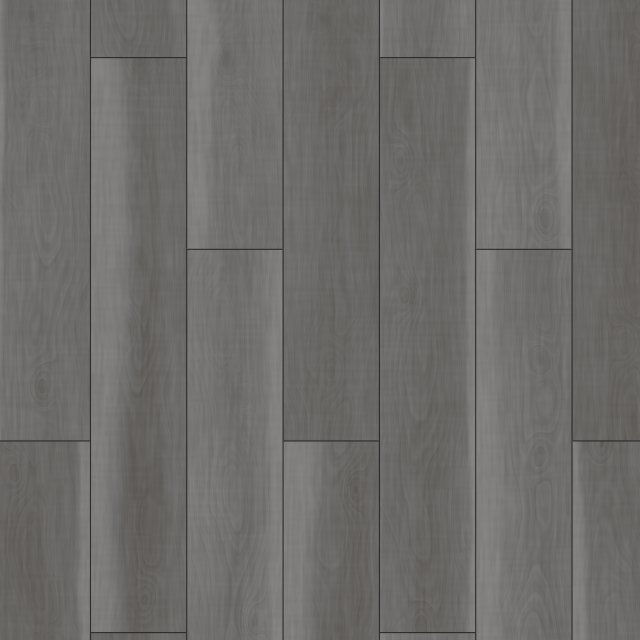
A Shadertoy shader for this texture:

```glsl
// Grey wood plank floor: long vertical boards, each column stepped by a third.
// Grain is the contour lines of a height field (heart line, layered sines and
// knots), with fine fibres, wavy pale sapwood edges and thin dark seams.

const float BOARD_W = 0.1505;      // board width, in canvas units
const float BOARD_L = 0.8984;      // board length
const vec2  FIRST_SEAM = vec2(0.1413, 0.3110);
const float SEAM_HALF = 0.0008;
const vec3  DARK  = vec3(0.345, 0.332, 0.323);
const vec3  LIGHT = vec3(0.535, 0.533, 0.525);
const vec3  SEAM  = vec3(0.150, 0.147, 0.145);
const float SAP_TONE = 0.88;
const float RINGS = 15.0;          // growth rings per board width
const float FIBRES = 36.0;         // fibre cells per board width
const int   KNOTS = 3;

// Two boards per column: x = base tone, y = sapwood width (negative: left edge)
const vec2 BOARDS[14] = vec2[14](
    vec2(0.47, -0.08), vec2(0.33,  0.11),
    vec2(0.33, -0.36), vec2(0.38,  0.00),
    vec2(0.57,  0.13), vec2(0.55, -0.22),
    vec2(0.37,  0.00), vec2(0.34, -0.34),
    vec2(0.38,  0.08), vec2(0.55, -0.05),
    vec2(0.53, -0.22), vec2(0.57,  0.14),
    vec2(0.36,  0.00), vec2(0.42, -0.12));

float hash(vec2 p) {
    return fract(sin(dot(p, vec2(127.1, 311.7))) * 4375.85);
}

float valueNoise(vec2 p) {
    vec2 i = floor(p), f = fract(p);
    f = f * f * (3.0 - 2.0 * f);
    return mix(mix(hash(i), hash(i + vec2(1, 0)), f.x),
               mix(hash(i + vec2(0, 1)), hash(i + vec2(1, 1)), f.x), f.y);
}

// Smooth irregular field from layered, turned sines, about -1 to 1
float waves(vec2 p) {
    float sum = 0.0, amp = 0.5;
    for (int i = 0; i < 4; i++) {
        sum += amp * sin(p.x + 1.4 * sin(p.y + float(i)));
        p = mat2(0.8, 0.6, -0.6, 0.8) * p * 1.7 + 2.3;
        amp *= 0.55;
    }
    return sum;
}

// Tone of one board; q is measured in board widths, y running along the grain
float woodTone(vec2 q, vec2 board, float seed) {
    vec2 shift = vec2(seed * 37.0, seed * 61.0);

    // Wandering heart line with contours stretched along the board
    float heart = 0.38 + 0.28 * hash(shift) + 0.13 * waves(vec2(q.y * 0.8, 1.0) + shift);
    float d = q.x - heart;
    float field = sqrt(d * d + 0.015)
                + 0.19 * waves(vec2(q.x * 2.6, q.y * 1.1) + shift)
                + 0.012 * waves(q * vec2(9.0, 6.0) + shift);

    // Knots lift the field so that the rings close around them
    float knotShade = 0.0;
    for (int i = 0; i < KNOTS; i++) {
        vec2 key = shift + float(i) * 3.7;
        vec2 centre = vec2(heart + 0.3 * (hash(key + 1.0) - 0.5),
                           BOARD_L / BOARD_W * (float(i) + hash(key + 2.0)) / float(KNOTS));
        vec2 r = (q - centre) * vec2(1.0, 0.5);
        float r2 = dot(r, r);
        field += 0.26 * exp(-r2 * 75.0);
        knotShade += (0.3 + 0.7 * hash(key + 5.0)) * exp(-r2 * 420.0);
    }

    // Base tone, broad streaks and the darker heart
    float heartwood = exp(-d * d * 11.0);
    float tone = board.x + 0.07
               + 0.10 * waves(vec2(q.x * 5.0 + field * 4.0, q.y * 0.5) + shift * 1.3)
               - 0.13 * heartwood - 0.16 * knotShade;

    // Pale sapwood with a wavy inner border
    float width = abs(board.y);
    float edge = board.y < 0.0 ? q.x : 1.0 - q.x;
    float border = width * (1.0 + 0.4 * waves(vec2(q.y * 1.1, 4.0) + shift));
    float softness = 0.02 + 0.75 * width * width + 0.15 * width;
    float sap = (1.0 - smoothstep(border - softness, border + softness, edge))
              * step(0.01, width);
    tone = mix(tone, SAP_TONE, 0.85 * sap);

    // Growth rings: a slow rise then a quick fall, fading in and out
    float phase = fract(field * RINGS);
    float ring = phase * (1.0 - smoothstep(0.78, 1.0, phase)) - 0.36;
    float presence = 0.35 + 0.65 * smoothstep(-0.4, 0.6, waves(q * vec2(2.0, 0.9) + shift + 9.0));
    tone += ring * 0.19 * presence * (0.35 + 0.65 * heartwood) * (1.0 - 0.7 * sap);
    tone += 0.025 * sin(field * RINGS * 16.0) * (1.0 - sap);

    // Fibres along the grain and faint saw marks across it
    vec2 bent = vec2(q.x + 0.03 * waves(q * vec2(1.0, 1.3) + shift), q.y);
    tone += 0.16 * (valueNoise(bent * vec2(FIBRES, 3.0) + shift) - 0.5);
    tone += 0.10 * (valueNoise(bent * vec2(FIBRES * 1.7, 9.0) + shift) - 0.5);
    tone += 0.07 * (valueNoise(q * vec2(4.0, 32.0) + shift) - 0.5);
    return tone;
}

void mainImage(out vec4 fragColor, in vec2 fragCoord) {
    vec2 uv = fragCoord / iResolution.xy;

    // Board layout
    float x = (uv.x - FIRST_SEAM.x) / BOARD_W + 1.0;
    float column = floor(x);
    float y = (uv.y - FIRST_SEAM.y + mod(column, 3.0) * BOARD_L / 3.0) / BOARD_L;
    float row = floor(y);
    vec2 local = vec2(x - column, y - row);
    int index = clamp(int(column) * 2 + int(mod(row, 2.0)), 0, 13);

    float seed = hash(vec2(column, row) + 3.0);
    float tone = woodTone(local * vec2(1.0, BOARD_L / BOARD_W), BOARDS[index], seed);
    vec3 color = mix(DARK, LIGHT, clamp(tone, -0.25, 1.1));

    // Seams
    vec2 gap = min(local, 1.0 - local) * vec2(BOARD_W, BOARD_L);
    float blur = 0.7 / iResolution.y;
    float seam = 1.0 - smoothstep(SEAM_HALF - blur, SEAM_HALF + blur, min(gap.x, gap.y));
    fragColor = vec4(mix(color, SEAM, seam), 1.0);
}
```
